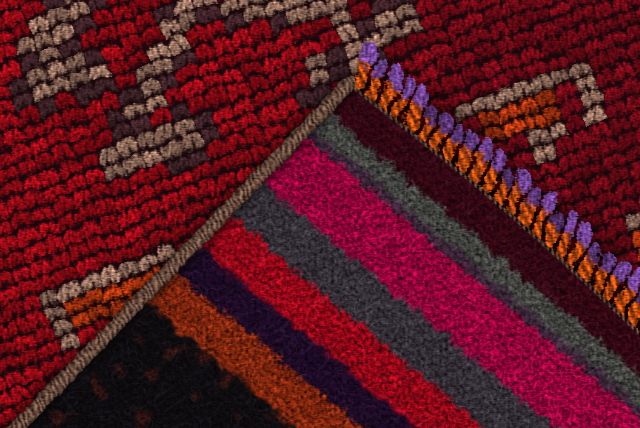
Reproduce this texture procedurally as a WebGL 2 fragment shader.

```glsl
#version 300 es
precision highp float;
uniform vec2 u_resolution;
out vec4 fragColor;

float hash(vec2 c) {
  vec3 v = fract(c.xyx * .1031);
  v += dot(v, v.yzx + 33.33);
  return fract((v.x + v.y) * v.z);
}

float corner(vec2 i, vec2 f, vec2 o) {
  float a = 6.2832 * hash(i + o);
  return dot(vec2(cos(a), sin(a)), f - o);
}

float gnoise(vec2 p) {
  vec2 i = floor(p), f = p - i, u = f * f * (3. - 2. * f);
  return mix(mix(corner(i, f, vec2(0)), corner(i, f, vec2(1, 0)), u.x),
             mix(corner(i, f, vec2(0, 1)), corner(i, f, vec2(1)), u.x), u.y);
}

float seg(vec2 p, vec4 s) {
  vec2 d = s.zw - s.xy, a = p - s.xy;
  return length(a - d * clamp(dot(a, d) / dot(d, d), 0., 1.));
}

// Strokes of the knotted motifs and of the small borders
const vec4 motif[9] = vec4[9](
  vec4(.09, .805, .225, .835), vec4(.17, .99, .09, .89), vec4(.455, .98, .385, .88),
  vec4(.385, .88, .33, .74), vec4(.27, .635, .45, .685), vec4(.56, .985, .76, .985),
  vec4(.79, .97, .83, .87), vec4(.86, .9, .94, .95), vec4(.74, .81, .75, .83));
const vec4 border[6] = vec4[6](
  vec4(1.09, .745, 1.335, .835), vec4(1.335, .835, 1.39, .74), vec4(1.26, .66, 1.31, .69),
  vec4(.125, .31, .41, .41), vec4(.125, .31, .17, .21), vec4(1.48, .475, 1.5, .48));
// Stripe colours, each with the place where it starts
const vec4 band[8] = vec4[8](
  vec4(.25, .25, .24, -.38), vec4(.22, .14, .21, -.312), vec4(.56, .012, .22, -.28),
  vec4(.2, .18, .21, -.09), vec4(.56, .025, .09, .052), vec4(.11, .04, .14, .184),
  vec4(.48, .14, .05, .291), vec4(.055, .045, .06, .418));

vec3 knotColour(vec2 c, float rnd) {
  float m = 1., b = 1.;
  for (int i = 0; i < 9; i++) m = min(m, seg(c, motif[i]));
  for (int i = 0; i < 6; i++) b = min(b, seg(c, border[i]));
  float rust = min(seg(c, vec4(1.16, .7, 1.28, .75)) - .045, seg(c, vec4(.19, .28, .37, .35)) - .034);
  rust = min(rust, length(c - vec2(1.5, .42)) - .03);
  vec3 col = mix(vec3(.6, .04, .085), vec3(.46, .04, .09), smoothstep(.5, 1.2, c.x));
  if (m < .062 && rnd > .4) col = vec3(.25, .14, .16);
  if (rust < 0.) col = vec3(.7, .21, .06);
  if (m < .033 || b < .024) col = vec3(.6, .45, .38);
  return col * (.8 + .35 * rnd);
}

vec3 pile(vec2 p, float fuzz) {
  vec2 row = vec2(.94, .342), up = vec2(-.342, .94), pitch = vec2(.048, .038);
  vec2 w = p + .014 * vec2(gnoise(p * 12.), gnoise(p * 12. + 40.));
  w += .009 * vec2(gnoise(p * 38.), gnoise(p * 38. + 20.));
  vec2 g = vec2(dot(w, row), dot(w, up)) / pitch, id = floor(g), f = g - id - .5;
  vec2 c = (id + .5) * pitch;
  float rnd = hash(id + 50.), x = abs(f.x) - .23;
  // Two slanted strands make each knot
  vec2 k = vec2(x, f.y + .45 * x + .16 * (rnd - .5));
  float body = 1. - smoothstep(.5, 1.25, length(k / vec2(.32, .49)) - .5 * fuzz);
  float strands = .92 + .35 * k.y + fuzz * (.8 + .3 * sin(k.y * 22. + f.x * 9.));
  return mix(vec3(.095, .03, .045), strands * knotColour(row * c.x + up * c.y, rnd), body);
}

// Flat woven stripes: s runs along them, q across
vec3 stripes(vec2 p, float s, float q, float fuzz) {
  float e = q + .022 * gnoise(p * 30.) + .014 * gnoise(p * 75.) + .012 * fuzz;
  vec3 col = vec3(.19, .025, .07);
  for (int i = 0; i < 8; i++) col = mix(col, band[i].rgb, smoothstep(-.011, .011, e - band[i].a));
  col += vec3(.14, .03, .005) * smoothstep(.15, .5, gnoise(p * 20.)) * step(.42, e);
  // Staggered stitches under loose hairs
  vec2 g = vec2(s / .025, q / .02) + .8 * vec2(gnoise(p * 38.), gnoise(p * 38. + 9.));
  g.x += .5 * mod(floor(g.y), 2.);
  vec2 id = floor(g), f = g - id - .5;
  f.y += .35 * f.x;
  float lump = 1. - smoothstep(.1, .75, length(f));
  float hair = 1. - smoothstep(0., .09, abs(gnoise(p * vec2(34, 48) + 2. * gnoise(p * 17.))));
  return col * (.66 + .36 * lump + .2 * hash(id + 90.) + .9 * fuzz + .16 * hair) + .025 * hair;
}

void main() {
  vec2 p = gl_FragCoord.xy / u_resolution.y, d = p - vec2(.816, .805);
  float aa = 1. / u_resolution.y;
  float s = dot(d, vec2(.759, -.651)), side = dot(d, vec2(.719, -.694)), t = dot(d, vec2(.694, .719));
  float h = dot(d, vec2(.651, .759)) - .014 * sin(3.14 * clamp(s / .9, 0., 1.));
  float fuzz = .6 * gnoise(p * vec2(150, 90)) + .5 * gnoise(p * vec2(110, 260) + 7.);

  // Pile ground, shaded by the folded cloth
  vec3 col = pile(p, fuzz);
  float cloth = max(-side, h);
  col *= mix(.5, 1., smoothstep(0., .05, cloth));
  col *= 1. - .5 * (1. - smoothstep(.06, .14, h)) * smoothstep(-.02, .04, s);

  // Twisted fringe: orange cords with violet tips
  float u = (s + .3 * h) / .0385 + .5 * gnoise(p * 22.), cord = floor(u), f = u - cord - .5;
  float rnd = hash(vec2(cord + 60., 3)), tip = .08 + .035 * rnd;
  float violet = smoothstep(-.006, .006, h - tip * .55 + .02 * gnoise(p * 60.));
  float halfWidth = mix(.36, .43, violet) * sqrt(clamp((tip - h) / .012, 0., 1.));
  float mask = 1. - smoothstep(-.06, .06, abs(f) - halfWidth - .3 * fuzz);
  mask *= smoothstep(-aa, aa, h) * step(0., cord) * step(h, tip);
  float twist = .8 + .25 * sin(h * 230. + f * 6. + rnd * 6.);
  vec3 yarn = mix(vec3(.84, .33, .07) * twist, vec3(.42, .25, .55) * (.7 + .5 * rnd), violet);
  col = mix(col, yarn * (1.1 - 1.8 * f * f) * (.95 + fuzz), mask);

  // Cloth and the thin cord along its upper edge
  vec3 weave = stripes(p, s, 1. - p.y - .84 * p.x, fuzz) * mix(.55, 1., smoothstep(.01, .045, side));
  col = mix(col, weave, 1. - smoothstep(-aa, aa, cloth));
  vec3 hem = vec3(.36, .25, .2) * (.7 + .4 * sin(s * 420. + h * 300.) + fuzz);
  col = mix(col, hem, (1. - smoothstep(.002, .006, abs(h + .002))) * step(0., side));

  // Wrapped binding on the left edge
  float bind = length(vec2(side, max(t, 0.))) - .017 - .008 * gnoise(p * 60.);
  float wrap = sin(t * 480. + side * 190. + 6. * gnoise(p * 40.));
  vec3 thread = mix(vec3(.24, .15, .13), vec3(.6, .46, .37), .5 + .3 * wrap + fuzz);
  thread *= 1. - 1400. * min(side * side, .0005);
  col = mix(col, thread, 1. - smoothstep(-.002, .002, bind));
  fragColor = vec4(clamp(col, 0., 1.), 1);
}
```
